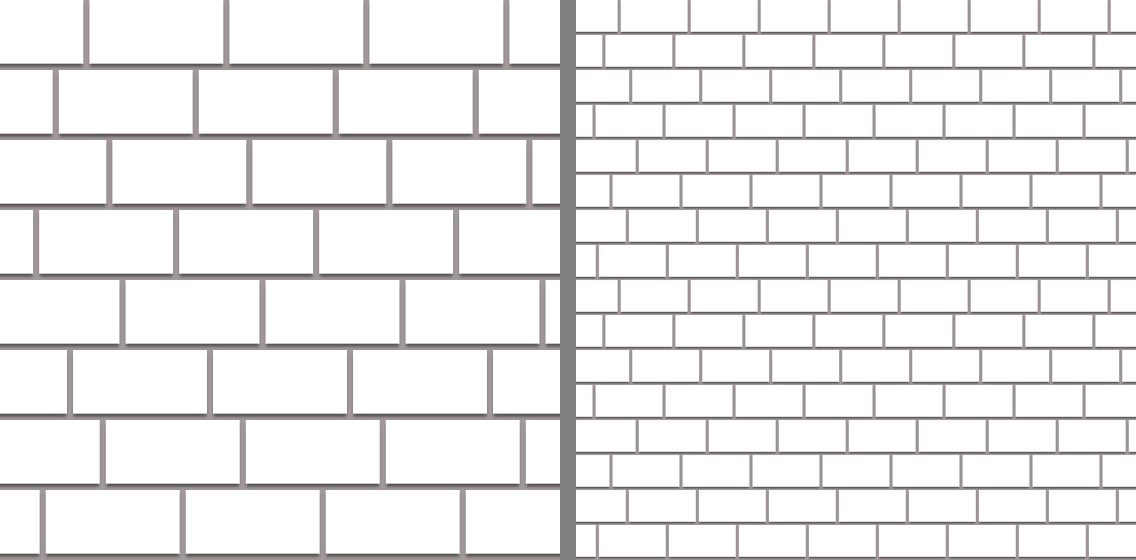
Left: one tile. Right: repeated 2 by 2.
Give the GLSL for this pattern, as a Shadertoy shader.

```glsl
// White running brick wall, 4 bricks across and 8 courses down, each course shifted.
// Bricks are boxes in a folded cell; each drops a soft shadow downward on the mortar.
// Whole repeats and a wrapped course index make it tile.

#define COLUMNS 4.0
#define COURSES 8
#define BED_JOINT 0.0113
#define HEAD_JOINT 0.0108
#define SHADOW_DROP 0.0065
#define SHADOW_INSET 0.0013
#define SHADOW_BLUR 0.0027
#define BRICK_COLOR vec3(1.0)
#define MORTAR_COLOR vec3(0.635, 0.602, 0.602)
#define SHADOW_COLOR vec3(0.325, 0.305, 0.305)

// Position of the head joint in each course, as a share of the brick pitch
const float jointShift[COURSES] = float[COURSES](
    0.305, 0.734, 0.500, 0.875, 0.258, 0.781, 0.398, 0.617);

// Distance from the nearest head joint's edge, positive inside a brick
float headDistance(float x, int course) {
    float shift = jointShift[(course + COURSES) % COURSES];
    float fromJoint = abs(fract(x * COLUMNS - shift + 0.5) - 0.5) / COLUMNS;
    return fromJoint - 0.5 * HEAD_JOINT;
}

// Distance to the lower or upper edge of a brick, positive inside
float bedDistance(float y, float courseHeight) {
    return min(y - BED_JOINT, courseHeight - y);
}

// Blurred step across a shadow edge
float softEdge(float d) {
    return 1.0 / (1.0 + exp(-1.7 * (d - SHADOW_INSET) / SHADOW_BLUR));
}

void mainImage(out vec4 fragColor, in vec2 fragCoord) {
    vec2 uv = fragCoord / iResolution.xy;
    float pixel = 1.0 / min(iResolution.x, iResolution.y);
    float courseHeight = 1.0 / float(COURSES);
    int course = int(floor(uv.y * float(COURSES)));
    float y = uv.y - float(course) * courseHeight;

    // Shadows from this course and the one above
    float light = 1.0;
    for (int k = 0; k < 2; k++) {
        float dropped = y - float(k) * courseHeight + SHADOW_DROP;
        float across = softEdge(headDistance(uv.x, course + k));
        float down = softEdge(bedDistance(dropped, courseHeight));
        light *= 1.0 - across * down;
    }
    vec3 mortar = mix(SHADOW_COLOR, MORTAR_COLOR, light);

    // Clean brick faces over the mortar
    float inside = min(headDistance(uv.x, course), bedDistance(y, courseHeight));
    float face = clamp(inside / pixel + 0.5, 0.0, 1.0);
    fragColor = vec4(mix(mortar, BRICK_COLOR, face), 1.0);
}
```
